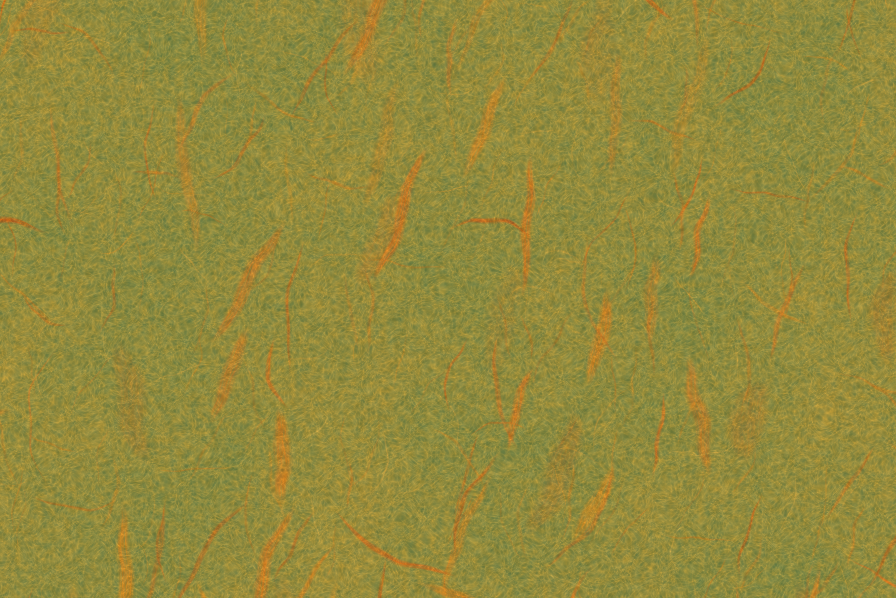
This texture is drawn by a Shadertoy shader. Its source:

```glsl
// Olive handmade paper: a felt of fine curling hairs with orange bark strands.
// The felt is ridged gradient noise in several directions; the strands are
// bent, tapered and frayed distance shapes scattered over jittered grids.

const vec3 OLIVE  = vec3(0.543, 0.533, 0.240);
const vec3 RUST   = vec3(0.730, 0.360, 0.090);
const vec3 ORANGE = vec3(0.810, 0.430, 0.120);
const vec3 AMBER  = vec3(0.790, 0.520, 0.130);
const vec3 STRAW  = vec3(0.780, 0.660, 0.290);

struct Fibre {
    float cell;       // grid spacing
    float share;      // fraction of cells that hold a fibre
    float halfLength;
    float halfWidth;
    float bend;
    float spread;     // largest turn away from the main direction
    float opacity;
    vec3 colourA;
    vec3 colourB;
};

vec3 hash3(vec2 p, float seed) {
    vec3 q = fract(vec3(p.xyx + seed * 7.31) * vec3(0.1031, 0.1030, 0.0973));
    q += dot(q, q.yxz + 33.33);
    return fract((q.xxy + q.yzz) * q.zyx);
}

mat2 rotation(float a) {
    return mat2(cos(a), -sin(a), sin(a), cos(a));
}

float cornerSlope(vec2 corner, vec2 offset) {
    float a = 6.2832 * hash3(corner, 0.0).x;
    return dot(vec2(cos(a), sin(a)), offset);
}

float gradientNoise(vec2 p) {
    vec2 i = floor(p), f = fract(p);
    vec2 w = f * f * f * (f * (f * 6.0 - 15.0) + 10.0);
    vec2 e = vec2(0.0, 1.0);
    float low  = mix(cornerSlope(i, f), cornerSlope(i + e.yx, f - e.yx), w.x);
    float high = mix(cornerSlope(i + e, f - e), cornerSlope(i + e.yy, f - e.yy), w.x);
    return mix(low, high, w.y);
}

// Thin lines along the zero crossings of stretched noise, centred on zero
float hairRidge(vec2 p, float angle, vec2 scale, float sharpness) {
    float n = gradientNoise(rotation(angle) * p * scale + angle * 17.0);
    return exp(-sharpness * abs(n)) - 0.38;
}

// Positive where pale hairs lie, negative in the dark gaps
float felt(vec2 p) {
    vec2 curl = vec2(gradientNoise(p * 26.0), gradientNoise(p * 26.0 + 40.0));
    vec2 q = p + 0.014 * curl;
    float sum = 0.0;
    for (int i = 0; i < 6; i++) {
        float k = float(i);
        sum += hairRidge(q, 0.4 + k * 1.27, vec2(48.0, 112.0 + 10.0 * k), 6.0);
    }
    return sum;
}

// Coverage of one fibre lying along x around the origin
float strand(vec2 q, float halfLength, float halfWidth, float bend, float seed, float px) {
    float u = q.x / halfLength;
    if (abs(u) > 1.0) return 0.0;
    float wave = 0.14 * gradientNoise(vec2(u * 1.5, seed * 91.0));
    float v = q.y - halfLength * (bend * (u * u - 0.3) + wave);
    float width = halfWidth * (0.12 + 0.88 * (1.0 - u * u));
    float soft = 0.7 * px + 0.4 * width;
    float edge = 1.0 - smoothstep(width - soft, width + soft, abs(v));
    float fray = 0.8 + 0.8 * gradientNoise(vec2(u * 3.0, v * 330.0) + seed * 50.0);
    return edge * clamp(fray, 0.0, 1.0) * (1.0 - smoothstep(0.6, 1.0, abs(u)));
}

// Lays one kind of fibre over the colour
vec3 scatter(vec3 colour, vec2 p, Fibre kind, float seed, float px) {
    vec2 home = floor(p / kind.cell);
    for (int y = -1; y <= 1; y++)
    for (int x = -1; x <= 1; x++) {
        vec2 id = home + vec2(x, y);
        vec3 place = hash3(id, seed);
        if (place.z > kind.share) continue;
        vec3 shape = hash3(id, seed + 3.0);
        vec3 look = hash3(id, seed + 6.0);
        float angle = 1.38 + kind.spread * (2.0 * shape.x - 1.0);
        if (look.z > 0.88) angle += 1.4;
        vec2 q = rotation(angle) * (p - (id + place.xy) * kind.cell);
        float reach = kind.halfLength * mix(0.5, 1.0, shape.y);
        float width = kind.halfWidth * mix(0.3, 1.0, shape.z);
        float bend = kind.bend * (2.0 * look.x - 1.0);
        float cover = strand(q, reach, width, bend, look.y, px);
        float strength = kind.opacity * mix(0.35, 1.0, look.z);
        colour = mix(colour, mix(kind.colourA, kind.colourB, look.y), cover * strength);
    }
    return colour;
}

void mainImage(out vec4 fragColor, in vec2 fragCoord) {
    float px = 1.0 / iResolution.y;
    vec2 p = fragCoord * px + 3.0;

    // Broad clouds of warmer and cooler pulp
    float cloud = gradientNoise(p * 3.5) + 0.7 * gradientNoise(p * 9.0 + 20.0);
    cloud += 0.5 * gradientNoise(p * vec2(32.0, 17.0) + 70.0);
    vec3 colour = OLIVE + cloud * vec3(0.052, 0.010, -0.012);

    // Diffuse tufts, faint threads, bark strands, then pale loose hairs
    Fibre tuft = Fibre(0.200, 0.40, 0.130, 0.0300, 0.15, 0.40, 0.30, RUST, ORANGE);
    Fibre thread = Fibre(0.090, 0.66, 0.085, 0.0032, 0.28, 0.50, 0.58, RUST, AMBER);
    Fibre bark = Fibre(0.230, 0.60, 0.150, 0.0125, 0.10, 0.38, 0.92, ORANGE, AMBER);
    Fibre sliver = Fibre(0.180, 0.50, 0.130, 0.0048, 0.32, 0.50, 0.90, RUST, ORANGE);
    Fibre hair = Fibre(0.085, 0.45, 0.070, 0.0014, 0.60, 3.14, 0.65, AMBER, STRAW);
    colour = scatter(colour, p, tuft, 71.0, px);
    colour = scatter(colour, p, thread, 11.0, px);
    colour = scatter(colour, p, bark, 23.0, px);
    colour = scatter(colour, p, sliver, 37.0, px);
    colour = scatter(colour, p, hair, 51.0, px);

    // Felt and fine grain cover everything
    float grain = gradientNoise(p * 230.0) + gradientNoise(p * 160.0 + 60.0);
    float tone = felt(p) + 0.6 * grain;
    colour += tone * vec3(0.066, 0.036, 0.009);
    colour += gradientNoise(p * 85.0 + 9.0) * vec3(-0.06, 0.0, 0.05);
    fragColor = vec4(clamp(colour, 0.0, 1.0), 1.0);
}
```
